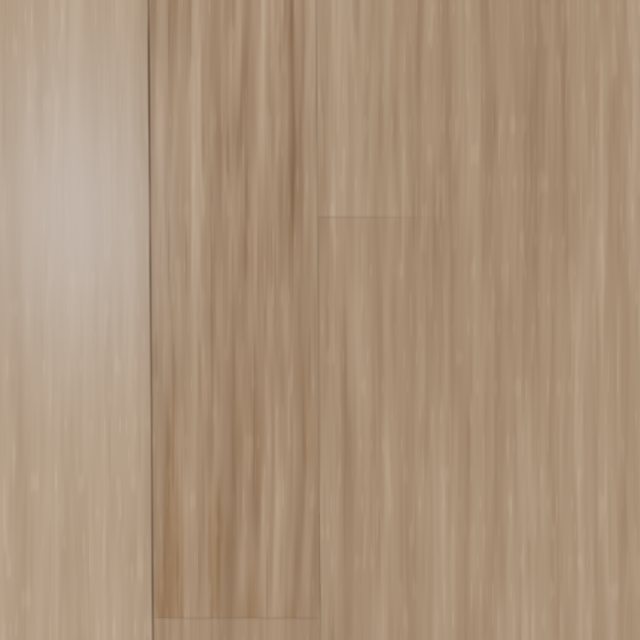
Give the GLSL for this texture, as a WebGL 1 fragment shader.

```glsl
precision highp float;
uniform vec2 u_resolution;

#define PLANK_WIDTH 0.262
#define PLANK_LENGTH 1.7
#define JOINT_STAGGER 0.627
#define FIRST_SEAM 0.239
#define FIRST_JOINT 0.034
#define SEAM_LEAN 0.007
#define SEAM_WIDTH 0.0022
#define GRAIN_CONTRAST 0.125
#define OAK_MID vec3(0.645, 0.545, 0.446)
#define OAK_PALE vec3(0.710, 0.626, 0.535)
#define SEAM_BROWN vec3(0.40, 0.31, 0.24)
#define SHEEN_GREY vec3(0.775, 0.732, 0.705)

float hash(vec2 p) {
  vec3 q = fract(p.xyx * vec3(0.1031, 0.1030, 0.0973));
  q += dot(q, q.yzx + 33.33);
  return fract((q.x + q.y) * q.z);
}

float noise(vec2 p) {
  vec2 i = floor(p);
  vec2 f = fract(p);
  f = f * f * (3.0 - 2.0 * f);
  return mix(mix(hash(i), hash(i + vec2(1.0, 0.0)), f.x),
             mix(hash(i + vec2(0.0, 1.0)), hash(i + 1.0), f.x), f.y);
}

// Layered straight fibres running along the plank, roughly -0.5 to 0.5
float woodGrain(vec2 p, float seed) {
  vec2 offset = vec2(seed * 37.0 + 80.0, seed * 19.0 + 60.0);
  p.x += 0.006 * (noise(p * vec2(9.0, 3.5) + offset) - 0.5);
  float sum = 0.0;
  float weight = 0.34;
  vec2 freq = vec2(36.0, 1.1);
  for (int i = 0; i < 5; i++) {
    sum += weight * (noise(p * freq + offset) - 0.5);
    freq *= vec2(1.55, 1.75);
    offset += 23.7;
    weight *= 0.94;
  }
  return sum;
}

vec3 floorColor(vec2 p) {
  // Plank layout with staggered end joints
  float across = (p.x + SEAM_LEAN * p.y - FIRST_SEAM) / PLANK_WIDTH + 1.0;
  float column = floor(across);
  float along = (p.y - FIRST_JOINT - (column - 1.0) * JOINT_STAGGER) / PLANK_LENGTH;
  float row = floor(along);
  float firstColumn = 1.0 - step(0.5, column);
  float streaky = step(0.5, column) * (1.0 - step(1.5, column)) * step(0.0, row);
  // The planks right of the second seam share one continuous grain
  float seed = min(column, 2.0) + 5.0 * firstColumn + 11.0;

  // Plank tone, the upper right plank fading into its neighbour
  float fade = 1.0 - smoothstep(0.0, 0.95, across - column);
  float upper = step(0.0, row) * step(1.5, column);
  float tone = 0.04 + 0.36 * upper * fade - 0.06 * streaky;
  tone += 0.24 * smoothstep(0.72, 1.0, p.x);
  vec3 color = mix(OAK_MID, OAK_PALE, mix(tone, 1.0, firstColumn));

  // Grain, broad bands and short pale flecks
  float contrast = GRAIN_CONTRAST * (1.0 + 0.5 * streaky - 0.3 * firstColumn);
  color += contrast * woodGrain(p, seed) * vec3(0.95, 1.05, 1.12);
  float band = noise(p * vec2(21.0, 0.9) + seed * 7.3) - 0.5;
  color += (0.027 + 0.028 * streaky) * band * vec3(0.8, 1.0, 1.1);
  float fleck = smoothstep(0.70, 0.95, noise(p * vec2(210.0, 22.0) + seed * 13.1));
  color += 0.026 * fleck;
  float pore = smoothstep(0.74, 0.96, noise(p * vec2(150.0, 6.0) + seed * 4.7));
  color -= (0.02 + 0.025 * streaky) * pore * vec3(0.9, 1.0, 1.05);

  // Warm brown streaks low on the streaky plank
  float warmth = smoothstep(0.5, 0.85, noise(p * vec2(48.0, 6.0) + seed));
  color -= 0.045 * streaky * warmth * smoothstep(0.5, 0.15, p.y) * vec3(0.6, 1.0, 1.4);

  // Soft window sheen
  vec2 s = (p - vec2(0.12, 0.67)) / vec2(0.15, 0.24);
  float sheen = exp(-dot(s, s));
  color = mix(color, SHEEN_GREY, sheen * mix(0.5, 0.75, firstColumn));

  // Long seams fade toward the right, end joints stay faint
  float seamIndex = floor(across + 0.5);
  float seamDistance = abs(across - seamIndex) * PLANK_WIDTH;
  float seam = exp(-pow(seamDistance / SEAM_WIDTH, 2.0));
  float seamFade = exp(-1.2 * abs(seamIndex - 1.0)) * (1.0 - step(2.5, seamIndex));
  float wear = 0.75 + 0.5 * noise(vec2(seamIndex * 9.0, p.y * 12.0));
  float shadow = 0.12 * exp(-seamDistance / 0.008) * seamFade;
  float jointDistance = abs(along - floor(along + 0.5)) * PLANK_LENGTH;
  float joint = 0.14 * exp(-pow(jointDistance / SEAM_WIDTH, 2.0));
  joint *= mix(1.0, fade, step(1.5, column));
  return mix(color, SEAM_BROWN, max(max(0.72 * seam * seamFade * wear, shadow), joint));
}

void main() {
  // Four samples per pixel smooth the plank edges
  vec3 color = vec3(0.0);
  for (int i = 0; i < 4; i++) {
    float n = float(i);
    vec2 jitter = vec2(mod(n, 2.0), floor(n / 2.0)) * 0.5 - 0.25;
    color += 0.25 * floorColor((gl_FragCoord.xy + jitter) / u_resolution);
  }
  gl_FragColor = vec4(color, 1.0);
}
```
